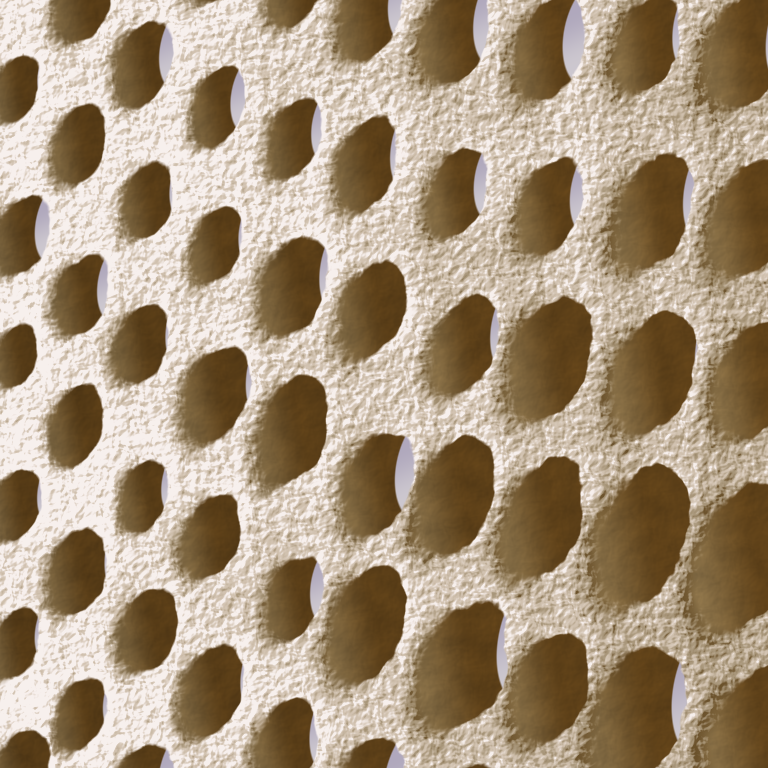
Reproduce this pattern procedurally as a three.js fragment shader.

```glsl
// Porous pale stone pierced by slanted oval holes, seen at an angle.
// Jittered columns of ovals widen to the right and drop along a curve; each has a soft
// left wall, a crisp right rim and a sliver of far light. Gradient noise roughens it.
#define FIRST_COLUMN 0.023
#define COLUMN_STEP 0.075
#define COLUMN_GROWTH 0.0034
#define FIRST_ROW 0.117
#define ROW_STEP 0.18
#define ROW_DROP 0.081
#define ROW_BEND 0.0042
#define JITTER 0.13
#define HOLE_RADIUS 0.0325
#define HOLE_TILT 0.35
#define GRAIN_SCALE 84.0
#define GRAIN_DEPTH 0.4

varying vec2 vUv;

vec2 hash2(vec2 p) {
  vec3 h = fract(p.xyx * vec3(0.1031, 0.1030, 0.0973));
  h += dot(h, h.yzx + 33.33);
  return fract((h.xx + h.yz) * h.zy);
}

float gradientDot(vec2 cell, vec2 offset) {
  float angle = 6.2832 * hash2(cell + 71.0).x;
  return dot(vec2(cos(angle), sin(angle)), offset);
}

float gradientNoise(vec2 p) {
  vec2 i = floor(p), f = fract(p);
  vec2 w = f * f * f * (f * (f * 6.0 - 15.0) + 10.0);
  vec2 e = vec2(1.0, 0.0);
  float low = mix(gradientDot(i, f), gradientDot(i + e, f - e), w.x);
  float high = mix(gradientDot(i + e.yx, f - e.yx), gradientDot(i + 1.0, f - 1.0), w.x);
  return mix(low, high, w.y);
}

// Height difference along the light direction
float emboss(vec2 p) {
  vec2 toLight = vec2(-0.22, 0.2);
  return gradientNoise(p + toLight) - gradientNoise(p - toLight);
}

float columnX(float i) {
  return FIRST_COLUMN + i * (COLUMN_STEP + COLUMN_GROWTH * i);
}

float columnAt(float x) {
  float root = sqrt(COLUMN_STEP * COLUMN_STEP + 4.0 * COLUMN_GROWTH * (x - FIRST_COLUMN));
  return (root - COLUMN_STEP) / (2.0 * COLUMN_GROWTH);
}

vec3 stoneColor(float t) {
  vec3 c = mix(vec3(0.42, 0.32, 0.17), vec3(0.66, 0.59, 0.48), smoothstep(0.0, 0.36, t));
  c = mix(c, vec3(0.82, 0.76, 0.69), smoothstep(0.34, 0.68, t));
  return mix(c, vec3(0.97, 0.94, 0.93), smoothstep(0.66, 0.98, t));
}

void main() {
  vec2 p = vUv;
  float wobble = 0.15 * gradientNoise(p * 19.0) + 0.07 * gradientNoise(p * 65.0);

  // Find the nearest hole and add up the slopes around all of them
  float nearest = 10.0, radius = HOLE_RADIUS, slope = 0.0;
  vec2 local = vec2(0.0), chance = vec2(0.0);
  float column0 = floor(columnAt(p.x) + 0.5);
  for (int a = -1; a <= 1; a++) {
    float column = column0 + float(a);
    float x = columnX(column);
    float rowStep = ROW_STEP + 0.0047 * column;
    float start = FIRST_ROW + column * (ROW_DROP - ROW_BEND * column);
    float row0 = floor((1.0 - p.y - start) / rowStep + 0.5);
    for (int b = -1; b <= 1; b++) {
      float row = row0 + float(b);
      vec2 rnd = hash2(vec2(column, row) + 20.0);
      vec2 shift = (rnd - 0.5) * JITTER * vec2(x * 0.1 + 0.08, rowStep);
      vec2 center = vec2(x, 1.0 - start - row * rowStep) + shift;
      float size = HOLE_RADIUS + 0.02 * center.x + 0.014 * center.x * (1.0 - center.y);
      size *= 0.86 + 0.28 * hash2(vec2(row, column) + 47.0).x;
      vec2 q = (p - center) / (size * vec2(1.0, 1.36));
      q.y -= HOLE_TILT * q.x;
      vec2 power = pow(abs(q) + 0.0001, vec2(2.4));
      float k = pow(power.x + power.y, 1.0 / 2.4) + wobble;
      float side = q.x / max(length(q), 0.01);
      slope += (1.0 - smoothstep(0.95, 1.5, k)) * (side > 0.0 ? 0.2 : 0.46) * side;
      if (k < nearest) {
        nearest = k;
        local = q;
        radius = size;
        chance = rnd;
      }
    }
  }

  // Sunlit stone face with broad patches and rough grain
  vec2 g = p * GRAIN_SCALE + 0.5 * gradientNoise(p * 45.0);
  float grain = 0.85 * emboss(g) + 0.85 * emboss(g * 1.8 + 13.0) + 0.5 * emboss(g * 3.1 + 37.0);
  float light = 0.96 - 0.39 * p.x - 0.15 * p.x * (1.0 - p.y);
  light += 0.16 * gradientNoise(p * 6.0 + 4.0) + 0.1 * gradientNoise(p * 18.0);
  vec3 color = stoneColor(light + slope + GRAIN_DEPTH * grain);

  // Shaded inner wall, darker towards the far opening
  float mottle = 0.12 * gradientNoise(p * 34.0) + 0.05 * grain;
  float depth = smoothstep(-1.0, 0.35, local.x + 0.25 * local.y);
  vec3 wall = mix(vec3(0.50, 0.41, 0.26), vec3(0.35, 0.24, 0.09), depth);
  wall *= 1.0 + mottle + 0.12 * (p.x - 0.4);

  // Far opening: a second oval pushed to the right
  float farStart = mix(0.42, 1.25, chance.y) + 0.15 * (0.5 - p.x);
  float farOval = length((local - vec2(farStart + 0.85, -0.1)) / vec2(0.85, 1.05));
  float soft = 0.0016 / radius;
  float opening = 1.0 - smoothstep(1.0 - soft, 1.0 + soft, farOval);
  vec3 daylight = mix(vec3(0.80, 0.78, 0.81), vec3(0.69, 0.66, 0.74), smoothstep(-0.6, 0.5, local.y));
  wall = mix(wall, daylight, opening);

  // Blurred left lip, crisp right rim
  float lip = soft + 0.17 * (1.0 - smoothstep(-0.9, 0.1, local.x));
  float hole = 1.0 - smoothstep(1.0 - lip, 1.0 + lip, nearest + 0.3 * grain * lip);
  gl_FragColor = vec4(mix(color, wall, hole), 1.0);
}
```
